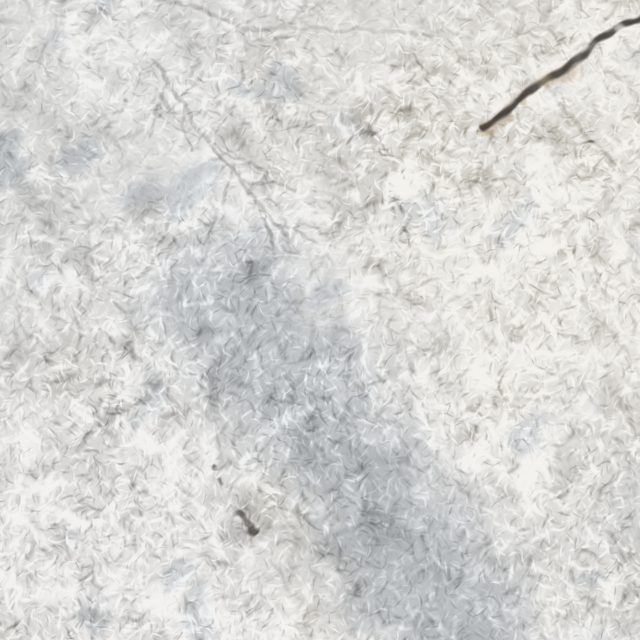
This texture is drawn by a WebGL 2 fragment shader. Its source:

```glsl
#version 300 es
precision highp float;
// Pale fibrous marble with blue-grey clouding, thin veins and a broken dark fissure.
uniform vec2 u_resolution;
out vec4 outColor;

const vec3 COOL_TINT = vec3(-0.015, 0.0, 0.012);
const vec3 WARM_TINT = vec3(0.009, 0.0, -0.023);
const vec3 RUST = vec3(0.62, 0.51, 0.36);
const vec3 UMBER = vec3(0.24, 0.22, 0.20);

vec3 hash3(vec2 cell, float seed) {
    vec3 q = fract(vec3(cell.xyx + seed * 17.3) * vec3(0.1031, 0.1030, 0.0973));
    q += dot(q, q.yxz + 33.33);
    return fract((q.xxy + q.yzz) * q.zyx);
}

// Layered sines, roughly -1 to 1.
vec2 sway(vec2 p) {
    return 0.5 * sin(p.yx * 7.0 + vec2(0.4, 2.1))
         + 0.3 * sin(p.yx * 17.0 + p * 9.0 + vec2(1.7, 4.2))
         + 0.2 * sin(p.yx * 39.0 - p * 21.0);
}

// Cellular noise: one soft signed stroke per cell, with half-size in cells.
float strokes(vec2 p, float scale, vec2 halfSize, float bend, float seed) {
    vec2 g = p * scale, home = floor(g);
    float total = 0.0;
    for (int j = -1; j <= 1; j++)
    for (int i = -1; i <= 1; i++) {
        vec2 cell = home + vec2(i, j);
        vec3 rnd = hash3(cell, seed);
        vec3 shape = hash3(cell, seed + 5.0);
        vec2 flow = sway(cell / scale * 0.7);
        float angle = 0.9 + 1.3 * flow.x + 2.8 * (shape.x - 0.5);
        float c = cos(angle), s = sin(angle);
        vec2 d = mat2(c, -s, s, c) * (g - cell - rnd.xy);
        d.y += bend * (shape.y - 0.5) * d.x * d.x;
        d /= halfSize * vec2(1.0, 0.65 + 0.7 * shape.z);
        float body = max(0.0, 1.0 - dot(d, d));
        total += (2.0 * rnd.z - 1.0) * body * body;
    }
    return total;
}

float blobs(vec2 p, float scale, float seed) {
    return strokes(p, scale, vec2(1.0, 0.8), 0.0, seed);
}

float segmentDistance(vec2 p, vec2 a, vec2 b) {
    vec2 ab = b - a;
    return length(p - a - ab * clamp(dot(p - a, ab) / dot(ab, ab), 0.0, 1.0));
}

// Soft line, 1 at its centre.
float vein(vec2 p, vec2 a, vec2 b, float width) {
    return 1.0 - smoothstep(0.2 * width, width, segmentDistance(p, a, b));
}

float veinNetwork(vec2 p) {
    vec2 top = vec2(0.24, 0.91), foot = vec2(0.44, 0.63);
    float v = vein(p, top, foot, 0.0055);
    v = max(v, vein(p, vec2(0.22, 1.01), vec2(0.42, 0.955), 0.006));
    v = max(v, 0.7 * vein(p, vec2(0.42, 0.955), vec2(0.68, 0.945), 0.005));
    for (int i = 0; i < 8; i++) {
        vec3 rnd = hash3(vec2(i, 3), 2.0);
        vec2 root = mix(top, foot, (float(i) + rnd.x) / 8.0);
        float angle = (i % 2 == 0) ? -2.2 + rnd.y : -1.3 + 2.2 * rnd.y;
        vec2 tip = root + (0.05 + 0.09 * rnd.z) * vec2(cos(angle), sin(angle));
        v = max(v, 0.7 * vein(p, root, tip, 0.0042));
    }
    return v;
}

void main() {
    vec2 p = gl_FragCoord.xy / u_resolution.y;
    vec2 drift = p + 0.045 * sway(p) + 0.012 * sway(p * 3.1 + 2.0);
    vec2 jag = p + 0.009 * sway(p * 2.3) + 0.004 * sway(p * 7.0);
    vec2 frayed = drift + 0.006 * sway(p * 9.0);

    // Broad regions
    float mottle = blobs(drift, 6.0, 1.0);
    float patches = blobs(frayed, 13.0, 2.0);
    float band = segmentDistance(drift, vec2(0.36, 0.50), vec2(0.74, 0.02));
    float cloud = 1.0 - smoothstep(0.0, 0.21 + 0.07 * mottle, band + 0.03 * patches);
    cloud = max(cloud, 0.6 * smoothstep(0.7, 1.1, drift.x - 0.6 * drift.y + 0.12 * mottle));
    float frost = smoothstep(0.25, 0.75, drift.y - 0.75 * drift.x + 0.1 * mottle);
    float smudge = smoothstep(0.5, 1.1, patches);
    float warmth = smoothstep(0.0, 0.6, drift.x + drift.y - 0.85 + 0.2 * mottle);
    warmth = max(warmth, 0.6 * smoothstep(0.2, 0.8, -mottle));
    warmth *= 1.0 - max(cloud, 0.5 * frost);

    // Fibres at several sizes, stronger in some places than in others
    vec2 fibre = vec2(0.95, 0.24);
    vec2 ruffled = p + 0.004 * sway(p * 5.0);
    float grain = 0.110 * strokes(frayed, 19.0, vec2(0.95, 0.45), 0.8, 3.0)
                + 0.135 * strokes(ruffled, 34.0, fibre, 1.0, 4.0)
                + 0.150 * strokes(ruffled, 53.0, fibre, 1.0, 6.0)
                + 0.145 * strokes(ruffled, 80.0, fibre, 0.8, 7.0)
                + 0.090 * strokes(ruffled, 115.0, vec2(0.9, 0.35), 0.6, 8.0);
    grain *= (1.0 - 0.25 * frost - 0.20 * cloud) * (1.0 + 0.35 * blobs(p, 9.0, 11.0));

    float tone = 0.872 + grain + 0.04 * mottle + 0.025 * patches
               - 0.130 * cloud - 0.035 * frost - 0.09 * smudge + 0.02 * warmth;
    tone -= 0.17 * veinNetwork(jag) * (0.75 + 0.35 * patches);
    tone -= 0.10 * vein(jag, vec2(0.85, 0.87), vec2(0.97, 0.73), 0.006);
    tone = 0.950 - 0.028 * log(1.0 + exp((0.950 - tone) / 0.028));

    float cool = clamp(cloud + 0.25 * frost + 0.7 * smudge, 0.0, 1.0);
    float stain = warmth * smoothstep(0.88, 0.72, tone);
    vec3 color = tone + COOL_TINT * cool + WARM_TINT * (0.4 + 0.5 * warmth + 0.7 * stain) * (1.0 - cool);

    // Fissure with rusty rim, and small dark pits
    vec2 start = vec2(0.755, 0.805), end = vec2(1.02, 0.985);
    float fleck = strokes(p, 60.0, vec2(0.9, 0.6), 0.0, 9.0);
    float broken = smoothstep(-0.35, 0.25, strokes(p, 42.0, vec2(0.9, 0.7), 0.0, 10.0) + 0.15);
    float crack = vein(jag + 0.003 * fleck, start, end, 0.0085);
    float rim = vein(jag + vec2(-0.002, 0.004), start, mix(start, end, 0.5), 0.017);
    float pits = max(vein(jag, vec2(0.325, 0.290), vec2(0.340, 0.250), 0.007),
                     vein(jag, vec2(0.365, 0.200), vec2(0.400, 0.170), 0.009));
    color = mix(color, RUST, 0.65 * rim * smoothstep(-0.5, 0.5, fleck));
    color = mix(color, UMBER, crack * (0.3 + 0.6 * broken));
    color = mix(color, UMBER, 0.75 * pits * smoothstep(-0.4, 0.4, fleck + 0.1));
    outColor = vec4(clamp(color, 0.0, 1.0), 1.0);
}
```
